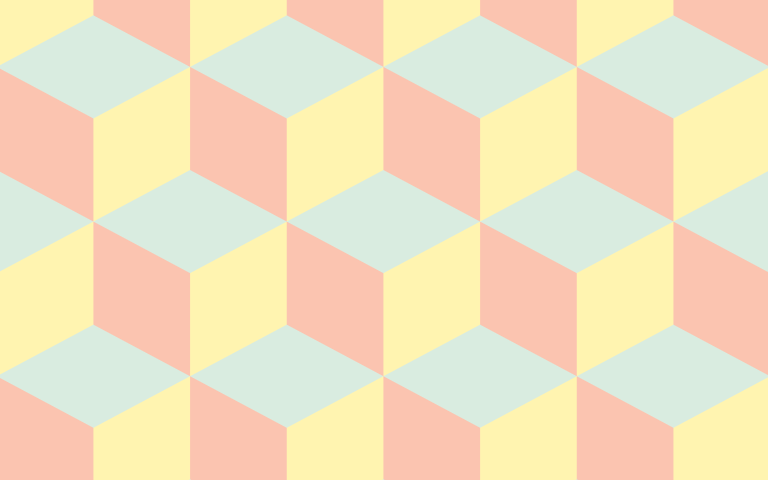
A WebGL 1 fragment shader for this pattern:

```glsl
precision highp float;

uniform vec2 u_resolution;

// Coverage of the region where dist is negative, softened over one pixel.
float coverage(float dist, float pixel) {
    return clamp(0.5 - dist / pixel, 0.0, 1.0);
}

void main() {
    // One unit is half the width and half the height of a cube's top face.
    vec2 halfFace = vec2(0.2014, 0.1074);
    vec2 canvas = (gl_FragCoord.xy - 0.5 * u_resolution) / u_resolution.y;
    vec2 p = (canvas - vec2(-0.0012, 0.0384)) / halfFace;

    // Cubes repeat every 2 units across; rows are 3 units apart, staggered by 1.
    float across = mod(p.x + 1.0, 2.0) - 1.0;
    float fromEvenRow = mod(p.y + 3.0, 6.0) - 3.0;
    float fromOddRow = mod(p.y, 6.0) - 3.0;

    // Rhombic top faces of the even and odd rows.
    float evenTop = abs(fromEvenRow) + abs(across) - 1.0;
    float oddTop = abs(fromOddRow) - abs(across);
    float topPixel = length(1.0 / halfFace) / u_resolution.y;
    float top = coverage(min(evenTop, oddTop), topPixel);

    // Signed distance to the nearest upright edge; sides swap on each row.
    float edge = sign(across) * min(abs(across), 1.0 - abs(across));
    float sidePixel = 1.0 / (halfFace.x * u_resolution.y);
    float rightSide = coverage(edge * (fromEvenRow < 0.0 ? -1.0 : 1.0), sidePixel);

    vec3 pink = vec3(0.985, 0.77, 0.69);
    vec3 yellow = vec3(1.0, 0.955, 0.69);
    vec3 mint = vec3(0.85, 0.927, 0.88);
    vec3 color = mix(mix(pink, yellow, rightSide), mint, top);

    gl_FragColor = vec4(color, 1.0);
}
```
